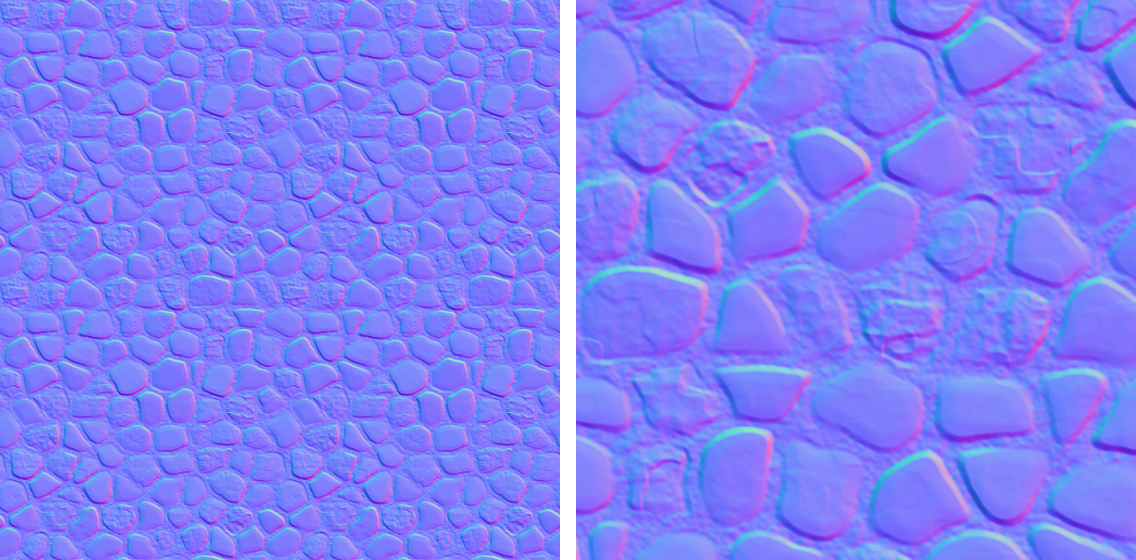
Left, the full canvas; right, a detail of the centre.
Reproduce this texture map procedurally as a three.js fragment shader.

```glsl
// Tangent-space normal map of closely set flat cobbles in gritty mortar, seamless.
#define REPEATS 2.0
#define CELLS vec2(9.0, 10.0)
#define JITTER 0.66
#define SIZE_SPREAD 0.15
#define CORNER 18.0
#define BEVEL 0.09
#define STONE_HEIGHT 0.036
#define SHOULDER 0.026
#define TILT vec2(0.11, 0.17)
#define ROUGHNESS 0.085
#define GRIT 0.017
#define SAMPLE_STEP 0.0008

varying vec2 vUv;

vec3 hash3(vec2 p) {
  vec3 q = fract(vec3(p.xyx) * vec3(0.1031, 0.1030, 0.0973));
  q += dot(q, q.yxz + 33.33);
  return fract((q.xxy + q.yzz) * q.zyx);
}

// Value noise that wraps after a whole number of lattice steps.
float noise(vec2 p, vec2 period) {
  vec2 i = floor(p), f = fract(p);
  f = f * f * f * (f * (f * 6.0 - 15.0) + 10.0);
  float a = hash3(mod(i, period) + 7.0).x;
  float b = hash3(mod(i + vec2(1.0, 0.0), period) + 7.0).x;
  float c = hash3(mod(i + vec2(0.0, 1.0), period) + 7.0).x;
  float d = hash3(mod(i + 1.0, period) + 7.0).x;
  return mix(mix(a, b, f.x), mix(c, d, f.x), f.y);
}

float wrapped(vec2 p, float freq) {
  return noise(p * freq, CELLS * freq) - 0.5;
}

// Stone centre in cell space (xy) and its size weight (z); rows are staggered.
vec3 stoneSeed(vec2 cell) {
  vec3 h = hash3(mod(cell, CELLS) + 41.0);
  float stagger = 0.5 * mod(cell.y, 2.0) - 0.25;
  vec2 centre = cell + 0.5 + (h.xy - 0.5) * JITTER + vec2(stagger, 0.0);
  return vec3(centre, (h.z - 0.5) * SIZE_SPREAD);
}

float height(vec2 p) {
  // Wobble the outlines.
  vec2 q = p + 0.17 * vec2(wrapped(p, 2.0), wrapped(p + vec2(3.0, 5.0), 2.0));
  vec2 base = floor(q);

  // Owning stone, by weighted distance.
  vec2 home = base;
  float best = 1e5;
  for (int j = -1; j <= 1; j++) {
    for (int i = -2; i <= 2; i++) {
      vec2 cell = base + vec2(float(i), float(j));
      vec3 s = stoneSeed(cell);
      float d = dot(s.xy - q, s.xy - q) - s.z;
      if (d < best) { best = d; home = cell; }
    }
  }

  // Soft minimum of the distances to the borders rounds the corners.
  vec3 own = stoneSeed(home);
  float sum = 0.0;
  for (int j = -2; j <= 2; j++) {
    for (int i = -2; i <= 2; i++) {
      if (i == 0 && j == 0) continue;
      vec3 s = stoneSeed(home + vec2(float(i), float(j)));
      float d = dot(s.xy - q, s.xy - q) - s.z;
      float border = 0.5 * (d - best) / max(length(s.xy - own.xy), 0.15);
      sum += exp(-CORNER * border);
    }
  }
  float edge = -log(sum) / CORNER;

  // Traits of this stone.
  vec3 trait = hash3(mod(home, CELLS) + 113.0);
  vec3 lean = hash3(mod(home, CELLS) + 197.0);
  float rough = 0.07 + 0.93 * trait.x * trait.x * trait.x;
  float gap = 0.022 + 0.045 * trait.y * trait.y;
  float chip = 0.03 * wrapped(p, 6.0) * (0.4 + rough);
  float mask = smoothstep(gap, gap + BEVEL, edge + chip);

  // Stone face: lean, slight dome, broken ledges and fine pits.
  vec2 r = q - own.xy;
  float face = STONE_HEIGHT * (0.5 + trait.z);
  face += dot(r, (lean.xy - 0.5) * TILT) - 0.03 * dot(r, r);
  face += SHOULDER * smoothstep(gap, gap + 0.24, edge);
  float ledge = smoothstep(-0.06, 0.06, wrapped(p + 0.1 * wrapped(p, 5.0), 2.0));
  float wear = 0.35 * ledge + 0.6 * abs(wrapped(p, 4.0));
  wear += 0.3 * wrapped(p, 9.0) + 0.12 * wrapped(p, 17.0);
  face -= ROUGHNESS * rough * wear;

  // Mortar: fine grains over soft lumps.
  float mortar = GRIT * (wrapped(p, 9.0) + 0.5 * wrapped(p, 18.0));
  mortar += 0.035 * wrapped(p, 3.0);
  return mix(mortar, face, mask);
}

void main() {
  vec2 scale = REPEATS * CELLS;
  vec2 p = vUv * scale;
  vec2 e = SAMPLE_STEP * scale;
  vec2 slope = vec2(
    height(p + vec2(e.x, 0.0)) - height(p - vec2(e.x, 0.0)),
    height(p + vec2(0.0, e.y)) - height(p - vec2(0.0, e.y))) / (2.0 * e);
  vec3 normal = normalize(vec3(-slope, 1.0));
  gl_FragColor = vec4(normal * 0.5 + vec3(0.495, 0.495, 0.49), 1.0);
}
```
